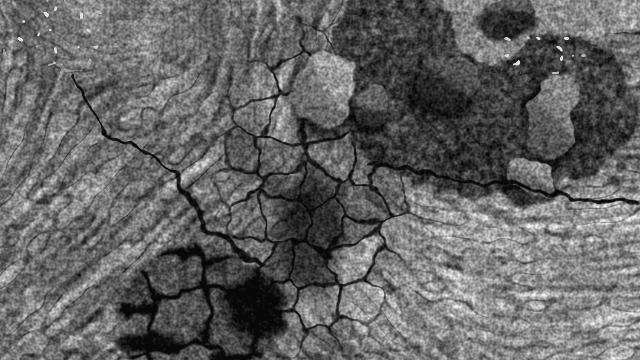
Give the GLSL for this texture, as a Shadertoy shader.

```glsl
float hash(vec2 p) {
    return fract(sin(dot(p, vec2(127.1, 311.7))) * 43758.5);
}

vec2 heading(float angle) { return vec2(cos(angle), sin(angle)); }

float slope(vec2 cell, vec2 offset) {
    return dot(heading(6.2832 * hash(cell)), offset);
}

float gradientNoise(vec2 p) {
    vec2 i = floor(p), f = p - i, e = vec2(1, 0);
    vec2 u = f * f * f * (f * (f * 6.0 - 15.0) + 10.0);
    float low = mix(slope(i, f), slope(i + e, f - e), u.x);
    float high = mix(slope(i + e.yx, f - e.yx), slope(i + 1.0, f - 1.0), u.x);
    return mix(low, high, u.y);
}

float fbm(vec2 p, int octaves) {
    float sum = 0.0, amp = 1.0;
    for (int i = 0; i < octaves; i++) {
        sum += amp * gradientNoise(p);
        p = mat2(1.6, 1.2, -1.2, 1.6) * p + 7.3;
        amp *= 0.6;
    }
    return sum;
}

// Fold direction, blended from anchors as doubled angles
vec2 pull(vec2 p, float x, float y, float degrees) {
    vec2 d = p - vec2(x, y);
    return heading(radians(2.0 * degrees)) * exp(-22.0 * dot(d, d));
}

vec2 flow(vec2 p) {
    vec2 s = pull(p, 0.12, 0.33, 40.0) + pull(p, 0.36, 0.53, 48.0)
           + pull(p, 0.45, 0.75, 25.0) + pull(p, 0.70, 0.78, 100.0)
           + pull(p, 0.04, 0.75, 75.0) + pull(p, 0.22, 0.92, -25.0)
           + pull(p, 0.90, 0.74, 55.0) + pull(p, 0.68, 0.40, 35.0)
           + pull(p, 0.96, 0.22, -55.0) + pull(p, 1.14, 0.10, -38.0)
           + pull(p, 1.35, 0.38, -4.0) + pull(p, 1.62, 0.20, 8.0);
    return heading(0.5 * atan(s.y, s.x + 1e-6));
}

// Noise averaged along the folds: x is broad, y is fine
vec2 folds(vec2 p) {
    vec2 sum = vec2(0);
    for (int side = -1; side < 2; side += 2) {
        vec2 q = p, ahead = flow(p) * float(side);
        for (int i = 0; i < 8; i++) {
            vec2 f = flow(q);
            ahead = dot(f, ahead) < 0.0 ? -f : f;
            q += 0.009 * ahead;
            sum += vec2(gradientNoise(q * 21.0), gradientNoise(q * 47.0 + 9.0));
        }
    }
    return sum / 16.0 * vec2(4.0, 6.5);
}

// Fractured plates: x is distance to the crack, y is a plate value
vec2 plates(vec2 p) {
    float near = 9.0, second = 9.0, id = 0.0;
    for (int k = 0; k < 9; k++) {
        vec2 cell = floor(p) + vec2(k % 3 - 1, k / 3 - 1);
        float d = length(p - cell - 0.15 - 0.7 * vec2(hash(cell), hash(cell + 37.0)));
        if (d < near) { second = near; near = d; id = hash(cell + 11.0); }
        else second = min(second, d);
    }
    return vec2(second - near, id);
}

// Ellipses hold center in xy and radius in zw
float blob(vec2 p, vec4 e, float soft) {
    return 1.0 - smoothstep(1.0 - soft, 1.0 + soft, length((p - e.xy) / e.zw));
}

float fissure(vec2 p, vec4 ends, float width) {
    vec2 d = p - ends.xy, ab = ends.zw - ends.xy;
    float h = clamp(dot(d, ab) / dot(ab, ab), 0.0, 1.0);
    return 1.0 - smoothstep(0.3 * width, width, length(d - h * ab));
}

float boulder(float tone, vec2 p, vec4 e, float degrees, float shade) {
    vec2 axis = heading(radians(degrees)), d = p - e.xy;
    vec2 q = vec2(dot(d, axis), dot(d, vec2(-axis.y, axis.x))) / e.zw;
    vec2 c = abs(q * q * q);
    float shadow = blob(p + vec2(0.008, 0.02), e * vec4(1, 1, 1.15, 1.15), 0.25);
    float facet = 0.13 * smoothstep(-0.1, 0.25, q.y + 0.4 * q.x) + 0.06 * q.y;
    float body = 1.0 - smoothstep(0.92, 1.04, pow(c.x + c.y, 0.333));
    return mix(tone * (1.0 - 0.7 * shadow), shade + facet, body);
}

void mainImage(out vec4 fragColor, in vec2 fragCoord) {
    vec2 p = fragCoord / iResolution.y;
    vec2 w = p + 0.028 * vec2(fbm(p * 9.0, 3), fbm(p * 9.0 + 40.0, 3));
    float patches = fbm(p * 6.0, 4), pits = fbm(p * 38.0 + 5.0, 3);
    float grain = gradientNoise(p * 125.0) + 0.8 * gradientNoise(p * 65.0);

    // Folded lava lobes
    vec2 fold = folds(mix(p, w, 0.2));
    float middle = blob(w, vec4(0.88, 0.48, 0.27, 0.46), 0.25);
    float relief = 1.0 - 0.45 * middle - 0.6 * blob(p, vec4(0.38, 0.95, 0.3, 0.15), 0.5);
    float crease = (1.0 - smoothstep(0.02, 0.2, abs(fold.x))) * smoothstep(-0.35, 0.05, patches);
    float tone = 0.47 + 0.13 * blob(w, vec4(1.5, 0.24, 0.55, 0.27), 0.3) + 0.17 * patches;
    tone += relief * (0.15 * fold.y + 0.07 * fold.x - 0.2 * crease);

    // Broken plates along the seam
    vec2 plate = plates(w * 9.5);
    tone += middle * (0.22 * plate.y - 0.15);
    tone *= 1.0 - 0.8 * middle * (1.0 - smoothstep(0.02, 0.12, plate.x));

    // Rubble below the left lobe and the dark central hollow
    vec2 stone = plates(w * 7.0 + 3.0);
    float rubble = (0.16 + 0.28 * stone.y + 0.1 * pits) * smoothstep(0.0, 0.18, stone.x);
    tone = mix(tone, rubble, blob(w, vec4(0.55, 0.11, 0.22, 0.21), 0.06));
    tone *= 1.0 - 0.55 * blob(w, vec4(0.86, 0.36, 0.09, 0.17), 0.4);

    // Coarse dark clinker and the smooth pale slab above it
    float clinker = max(blob(w, vec4(1.36, 0.7, 0.41, 0.245), 0.03),
                        blob(w, vec4(1.1, 0.88, 0.17, 0.22), 0.04));
    tone = mix(tone, 0.225 + 0.15 * pits + 0.08 * patches, clinker);
    float slab = max(blob(w, vec4(1.6, 1.01, 0.38, 0.11), 0.05),
                     blob(w, vec4(1.36, 0.9, 0.11, 0.075), 0.07));
    tone = mix(tone, 0.55 + 0.13 * patches + 0.05 * pits, slab);

    // Loose blocks
    tone = boulder(tone, w, vec4(1.42, 0.965, 0.075, 0.04), 5.0, 0.18);
    tone = boulder(tone, w, vec4(1.24, 0.77, 0.09, 0.07), -20.0, 0.17);
    tone = boulder(tone, w, vec4(1.03, 0.7, 0.05, 0.05), 10.0, 0.22);
    tone = boulder(tone, w, vec4(1.53, 0.68, 0.06, 0.12), -14.0, 0.36);
    tone = boulder(tone, w, vec4(1.47, 0.51, 0.07, 0.05), -15.0, 0.4);
    tone = boulder(tone, w, vec4(0.9, 0.75, 0.08, 0.1), -25.0, 0.45);

    // Long fissures and black cavities
    float dark = fissure(w, vec4(0.2, 0.78, 0.31, 0.62), 0.006);
    dark = max(dark, fissure(w, vec4(0.31, 0.62, 0.5, 0.51), 0.006));
    dark = max(dark, fissure(w, vec4(0.5, 0.51, 0.58, 0.36), 0.011));
    dark = max(dark, fissure(w, vec4(0.58, 0.36, 0.73, 0.27), 0.012));
    dark = max(dark, fissure(w, vec4(1.03, 0.54, 1.76, 0.43), 0.009));
    dark = max(dark, blob(w, vec4(0.71, 0.15, 0.09, 0.08), 0.3));
    dark = max(dark, blob(w, vec4(0.42, 0.05, 0.1, 0.03), 0.4));
    tone *= 1.0 - 0.88 * dark;

    // Mineral grain, scaled by brightness, and pale lichen specks
    tone += (0.09 + 0.28 * clamp(tone, 0.0, 0.7)) * (grain + 0.45 * pits);
    float lichen = max(blob(p, vec4(1.5, 0.86, 0.14, 0.08), 0.4),
                       blob(p, vec4(0.15, 0.91, 0.17, 0.1), 0.4));
    tone = mix(tone, 0.88, lichen * smoothstep(0.36, 0.44, gradientNoise(p * 42.0)));
    fragColor = vec4(vec3(clamp(tone, 0.03, 0.95)), 1.0);
}
```
